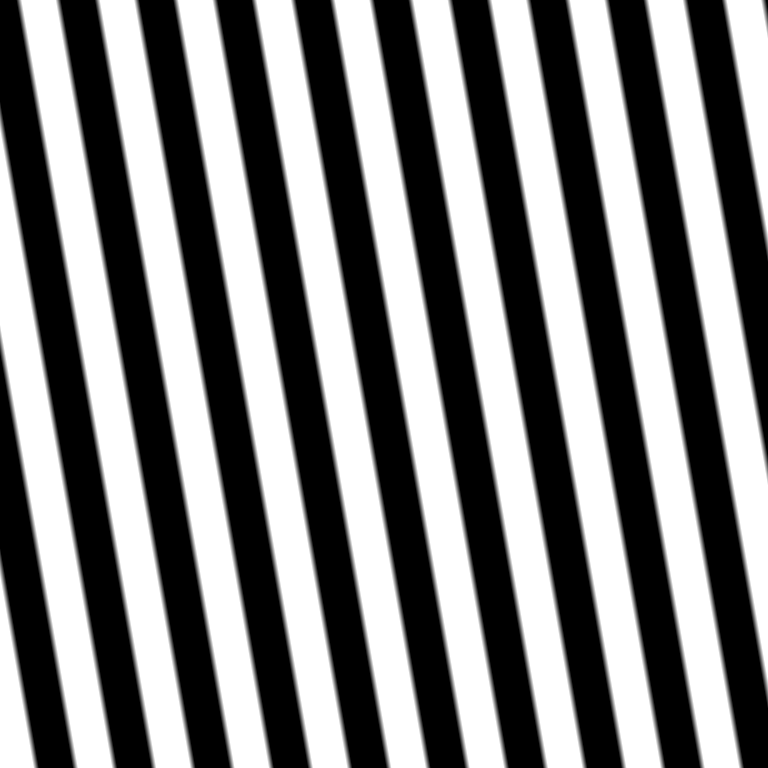
Reproduce this pattern procedurally as a WebGL 2 fragment shader.

```glsl
#version 300 es
precision highp float;

uniform vec2 u_resolution;
out vec4 fragColor;

const float STRIPES_ACROSS = 9.8;   // black and white pairs per canvas width
const float LEAN = 0.1755;          // leftward shift from bottom to top
const float FIRST_EDGE = 0.0472;    // left side of a dark stripe at the bottom
const float DARK_SHARE = 0.5;       // dark part of each repeat
const float EDGE_SOFTNESS = 0.0073; // full width of the blurred edge
const vec3 DARK = vec3(0.0);
const vec3 LIGHT = vec3(1.0);

// Horizontal distance to the nearest stripe edge, negative inside the dark.
float stripeDistance(vec2 p) {
    float phase = (p.x + LEAN * p.y - FIRST_EDGE) * STRIPES_ACROSS;
    float fromCentre = abs(fract(phase - 0.5 * DARK_SHARE + 0.5) - 0.5);
    return (fromCentre - 0.5 * DARK_SHARE) / STRIPES_ACROSS;
}

void main() {
    vec2 uv = gl_FragCoord.xy / u_resolution;

    // Linear edge ramp, never narrower than one pixel
    float ramp = max(EDGE_SOFTNESS, 1.0 / u_resolution.x);
    float lightness = clamp(0.5 + stripeDistance(uv) / ramp, 0.0, 1.0);

    fragColor = vec4(mix(DARK, LIGHT, lightness), 1.0);
}
```
